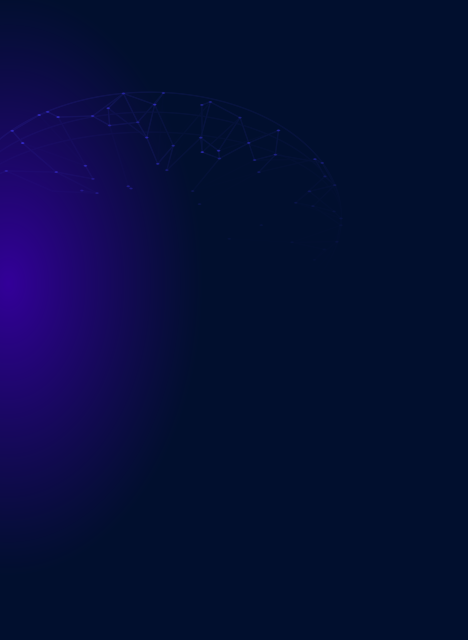
Reproduce this background procedurally as a WebGL 1 fragment shader.

```glsl
precision highp float;

uniform vec2 u_resolution;

// Lengths are fractions of the canvas height
const vec3 NIGHT = vec3(0.004, 0.058, 0.180);
const vec3 VIOLET = vec3(0.200, 0.000, 0.600);
const vec3 NODE_COLOR = vec3(0.230, 0.200, 0.900);
const vec3 LINK_COLOR = vec3(0.200, 0.200, 0.720);

const vec2 GLOW_CENTER = vec2(0.013, 0.557);
const vec2 GLOW_RADII = vec2(0.306, 0.460);
const float GLOW_FALLOFF = 1.15;

const vec2 DOME_CENTER = vec2(0.234, 0.661);
const vec2 DOME_RADII = vec2(0.2995, 0.195);
const float DOME_START = -0.45;
const float DOME_SWEEP = 3.15;

const int NODE_COUNT = 54;
const float NODE_DEPTH = 0.80;
const float NODE_SIZE = 0.0024;
const float NODE_FLATTEN = 1.7;
const float LINK_WIDTH = 0.0004;
const float LINK_ALPHA = 0.16;
const float ARC_ALPHA = 0.15;
const int ARC_COUNT = 3;
const float ARC_STEP = 0.16;

float hash(float n) {
  n = fract(n * 0.1031);
  n *= n + 33.33;
  n *= n + n;
  return fract(n);
}

// Nodes follow the dome from right to left, crowding towards its rim
vec2 nodePosition(float i) {
  float along = (i + hash(i + 7.0)) / float(NODE_COUNT);
  float angle = DOME_START + DOME_SWEEP * along;
  float radius = 1.0 - NODE_DEPTH * pow(hash(i + 91.0), 2.5);
  return DOME_CENTER + DOME_RADII * radius * vec2(cos(angle), sin(angle));
}

// The net dims towards the lower part of the dome
float heightFade(float y) {
  float h = (y - DOME_CENTER.y) / DOME_RADII.y;
  return 0.22 * smoothstep(-0.65, 0.0, h) + 0.78 * smoothstep(0.0, 0.65, h);
}

float segmentDistance(vec2 p, vec2 a, vec2 b) {
  vec2 ab = b - a;
  float t = clamp(dot(p - a, ab) / max(dot(ab, ab), 1e-6), 0.0, 1.0);
  return length(p - a - ab * t);
}

float ellipseDistance(vec2 p, vec2 radii) {
  vec2 q = p / radii;
  float len = max(length(q), 1e-4);
  return abs(len - 1.0) * len / max(length(q / radii), 1e-4);
}

float stroke(float d, float pixel) {
  return 1.0 - smoothstep(LINK_WIDTH, LINK_WIDTH + pixel, d);
}

float link(vec2 p, vec2 a, vec2 b, float pixel) {
  float nearby = 1.0 - smoothstep(0.04, 0.13, distance(a, b));
  return nearby * stroke(segmentDistance(p, a, b), pixel);
}

void main() {
  float pixel = 1.0 / u_resolution.y;
  vec2 p = gl_FragCoord.xy * pixel;

  // Violet glow at the left edge
  float reach = length((p - GLOW_CENTER) / GLOW_RADII);
  float glow = pow(max(1.0 - reach, 0.0), GLOW_FALLOFF);
  vec3 color = mix(NIGHT, VIOLET, glow);

  // Rim and shallower arcs of the dome
  float lines = 0.0;
  for (int k = 0; k < ARC_COUNT; k++) {
    float level = float(k);
    vec2 radii = DOME_RADII * vec2(1.0, 1.0 - ARC_STEP * level);
    float arc = stroke(ellipseDistance(p - DOME_CENTER, radii), pixel);
    lines = max(lines, arc * ARC_ALPHA / (1.0 + 0.6 * level));
  }

  // Nodes and the links to their neighbours
  float dots = 0.0;
  for (int i = 0; i < NODE_COUNT; i++) {
    float id = float(i);
    vec2 node = nodePosition(id);
    float web = max(link(p, node, nodePosition(id + 1.0), pixel),
                    link(p, node, nodePosition(id + 3.0), pixel));
    lines = max(lines, web * LINK_ALPHA);

    float d = length((p - node) * vec2(1.0, NODE_FLATTEN));
    float dot = 1.0 - smoothstep(NODE_SIZE - pixel, NODE_SIZE + pixel, d);
    dots = max(dots, dot * mix(0.45, 0.85, hash(id + 203.0)));
  }

  float fade = heightFade(p.y) * mix(1.0, 0.65, smoothstep(0.1, 0.5, p.x));
  color = mix(color, LINK_COLOR, lines * fade);
  color = mix(color, NODE_COLOR, dots * fade);
  gl_FragColor = vec4(color, 1.0);
}
```
